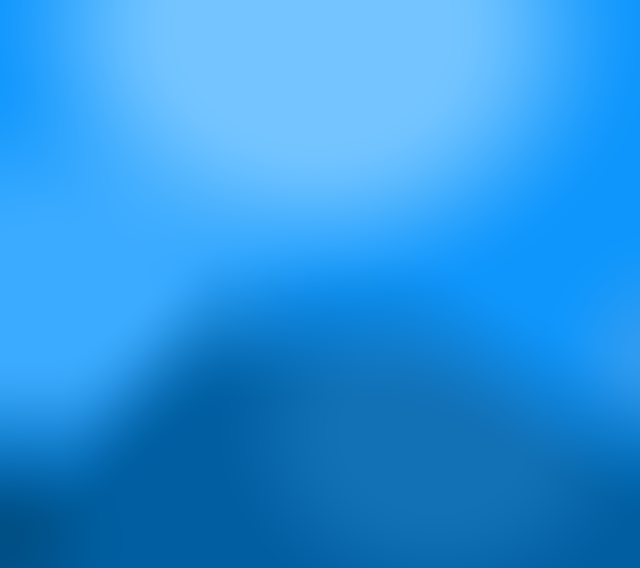
Reproduce this background procedurally as a Shadertoy shader.

```glsl
// Soft blue backdrop: a pale glow above, a deep blue swell below, faint side lights.

const vec3 VIVID_BLUE = vec3(0.06, 0.59, 0.99);
const vec3 PALE_SKY   = vec3(0.45, 0.77, 1.00);
const vec3 LEFT_AZURE = vec3(0.23, 0.67, 1.00);
const vec3 RIGHT_HAZE = vec3(0.19, 0.61, 0.94);
const vec3 DEEP_BLUE  = vec3(0.00, 0.37, 0.63);
const vec3 STEEL_BLUE = vec3(0.07, 0.44, 0.71);
const vec3 CORNER_INK = vec3(0.00, 0.31, 0.52);

// Elliptical light: 1 inside the core, fading to 0 at the rim (in radii).
float softGlow(vec2 p, vec2 center, vec2 radius, float core, float rim) {
    return 1.0 - smoothstep(core, rim, length((p - center) / radius));
}

// Height of the dark swell: low on both sides, highest near the middle.
float swellHeight(float x, float base, float rise) {
    float leftSlope = smoothstep(0.08, 0.36, x);
    float rightSlope = smoothstep(0.60, 1.05, x);
    return base + rise * (leftSlope - rightSlope);
}

// Light upper field with its three glows.
vec3 upperField(vec2 p) {
    vec3 color = VIVID_BLUE;
    color = mix(color, LEFT_AZURE, softGlow(p, vec2(0.08, 0.46), vec2(0.46, 0.42), 0.3, 1.0));
    color = mix(color, RIGHT_HAZE, softGlow(p, vec2(1.04, 0.36), vec2(0.20, 0.24), 0.1, 1.0));
    return mix(color, PALE_SKY, softGlow(p, vec2(0.49, 0.95), vec2(0.38, 0.36), 0.55, 1.40));
}

// Deep lower field with a lighter patch and a dark left corner.
vec3 lowerField(vec2 p) {
    vec3 color = DEEP_BLUE;
    color = mix(color, STEEL_BLUE, softGlow(p, vec2(0.68, 0.24), vec2(0.33, 0.32), 0.4, 1.1));
    return mix(color, CORNER_INK, softGlow(p, vec2(0.0, 0.05), vec2(0.20, 0.20), 0.0, 1.0));
}

void mainImage(out vec4 fragColor, in vec2 fragCoord) {
    vec2 p = fragCoord / iResolution.xy;

    // Blend the two fields across the blurred swell edge.
    float edge = p.y - swellHeight(p.x, 0.225, 0.20);
    float light = smoothstep(-0.15, 0.15, edge);
    vec3 color = mix(lowerField(p), upperField(p), light);

    fragColor = vec4(color, 1.0);
}
```
